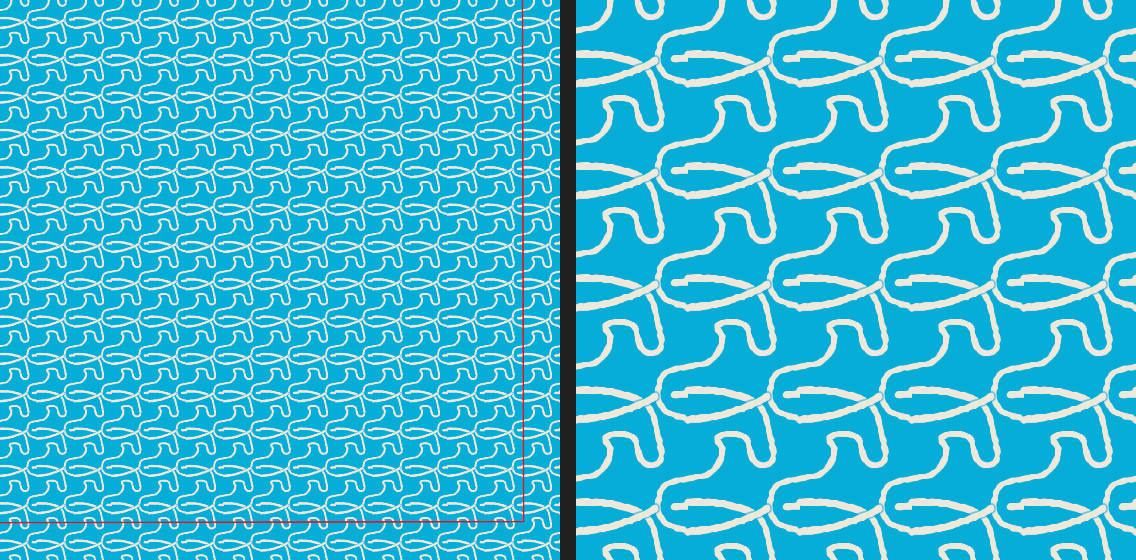
Left: the whole. Right: its middle third, enlarged.
This pattern is drawn by a WebGL 1 fragment shader. Its source:

```glsl
precision highp float;
uniform vec2 u_resolution;

#define REPEATS 15.0
#define STRAND_RADIUS 0.026
#define BAND_RADIUS 0.032
#define FRAY 0.014
#define FRAY_CELLS 28.0
#define GAP 0.014
#define GAP_STRENGTH 0.55
#define GUIDE_RADIUS 0.0013
#define BLUE vec3(0.025, 0.68, 0.84)
#define CREAM vec3(0.93, 0.91, 0.86)
#define RED vec3(0.90, 0.07, 0.13)

const int KNOTS = 16;
const int STEPS = 6;

float hash(vec2 p) {
  vec3 q = fract(vec3(p.xyx) * 0.1031);
  q += dot(q, q.yzx + 33.33);
  return fract((q.x + q.y) * q.z);
}

// Value noise that wraps at the tile edges
float tileNoise(vec2 p) {
  vec2 cell = floor(p);
  vec2 f = fract(p);
  f = f * f * (3.0 - 2.0 * f);
  vec2 lo = mod(cell, FRAY_CELLS);
  vec2 hi = mod(cell + 1.0, FRAY_CELLS);
  return mix(mix(hash(lo), hash(vec2(hi.x, lo.y)), f.x),
             mix(hash(vec2(lo.x, hi.y)), hash(hi), f.x), f.y);
}

float segmentDistance(vec2 p, vec2 a, vec2 b) {
  vec2 ab = b - a;
  vec2 ap = p - a;
  return length(ap - ab * clamp(dot(ap, ab) / dot(ab, ab), 0.0, 1.0));
}

// Distance to the nearest tiled copy of a quadratic curve
float curveDistance(vec2 p, vec2 a, vec2 b, vec2 c) {
  vec2 middle = 0.5 * (a + c);
  p -= middle;
  p -= floor(p + 0.5);
  a -= middle;
  b -= middle;
  c -= middle;
  float d = 10.0;
  vec2 last = a;
  for (int i = 1; i <= STEPS; i++) {
    float t = float(i) / float(STEPS);
    vec2 next = mix(mix(a, b, t), mix(b, c, t), t);
    d = min(d, segmentDistance(p, last, next));
    last = next;
  }
  return d;
}

// Smooth strand: leg, hump, shoulder and left loop
float strandDistance(vec2 p) {
  vec2 k[KNOTS];
  k[0] = vec2(0.48, 0.48);
  k[1] = vec2(0.67, 0.37);
  k[2] = vec2(0.735, 0.13);
  k[3] = vec2(0.78, -0.14);
  k[4] = vec2(0.60, -0.16);
  k[5] = vec2(0.555, -0.03);
  k[6] = vec2(0.52, 0.12);
  k[7] = vec2(0.33, 0.13);
  k[8] = vec2(0.235, 0.08);
  k[9] = vec2(0.335, -0.01);
  k[10] = vec2(0.22, -0.24);
  k[11] = vec2(0.00, -0.27);
  k[12] = vec2(-0.25, -0.32);
  k[13] = vec2(-0.28, -0.62);
  k[14] = vec2(-0.12, -0.72);
  k[15] = vec2(0.05, -0.73);
  float d = 10.0;
  for (int i = 1; i < KNOTS - 1; i++) {
    d = min(d, curveDistance(p, 0.5 * (k[i - 1] + k[i]), k[i], 0.5 * (k[i] + k[i + 1])));
  }
  return d;
}

float coverage(float d, float pixel) {
  return 1.0 - smoothstep(-0.5 * pixel, 0.5 * pixel, d);
}

void main() {
  vec2 uv = gl_FragCoord.xy / u_resolution;
  float pixel = 1.0 / min(u_resolution.x, u_resolution.y);
  float tilePixel = pixel * REPEATS;
  vec2 p = fract(uv * REPEATS);
  float fray = FRAY * (tileNoise(p * FRAY_CELLS) - 0.5);
  float bandRadius = BAND_RADIUS + fray;

  // Lower rope: thin strand, upper arc and loose end
  float strand = strandDistance(p) - STRAND_RADIUS - fray;
  float arc = curveDistance(p, vec2(0.0, 0.515), vec2(0.34, 0.53), vec2(0.58, 0.425));
  float looseEnd = segmentDistance(p, vec2(0.88, 0.48), vec2(1.0, 0.48));
  float rope = coverage(min(strand, min(arc, looseEnd) - bandRadius), tilePixel);

  // Crossing band, with a thin gap where it passes over
  float band = curveDistance(p, vec2(0.0, 0.255), vec2(0.36, 0.265), vec2(0.71, 0.46));
  float crossing = step(0.2, p.x) * step(p.x, 0.9);
  rope *= 1.0 - GAP_STRENGTH * crossing * coverage(band - bandRadius - GAP, tilePixel);
  rope = max(rope, coverage(band - bandRadius, tilePixel));
  vec3 color = mix(BLUE, CREAM, rope);

  // Guide lines along the last full repeat
  vec2 corner = vec2(0.935, 0.0685);
  float guide = min(segmentDistance(uv, vec2(0.933, 1.0), corner),
                    segmentDistance(uv, vec2(0.0, 0.0667), corner));
  color = mix(color, RED, coverage(guide - GUIDE_RADIUS, pixel));
  gl_FragColor = vec4(color, 1.0);
}
```
